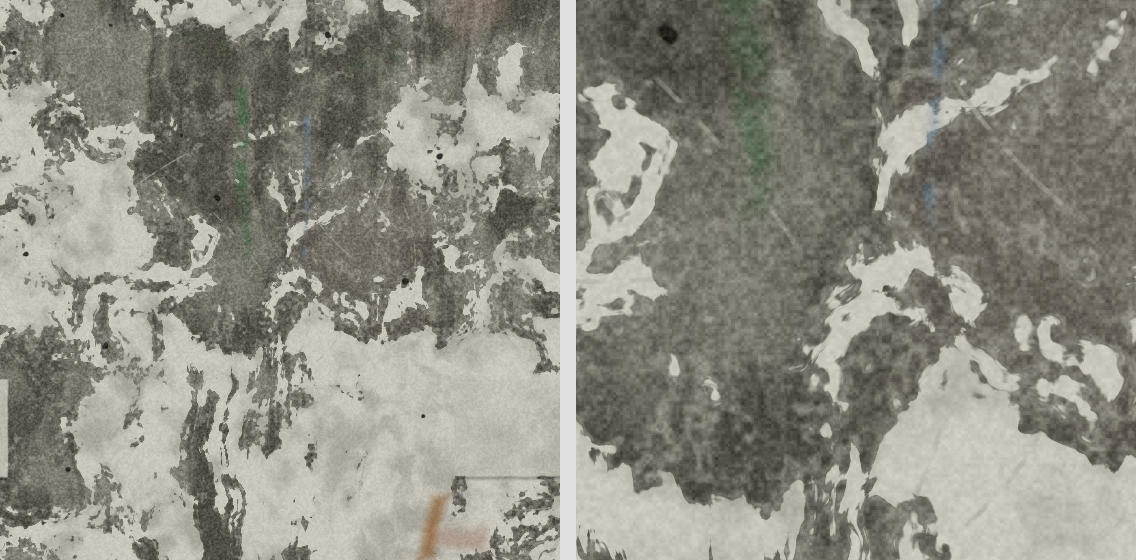
Left, the full canvas; right, a detail of the centre.
Reproduce this texture procedurally as a WebGL 1 fragment shader.

```glsl
precision highp float;
uniform vec2 u_resolution;

const vec3 GRIME = vec3(0.315, 0.305, 0.272);
const vec3 CONCRETE = vec3(0.495, 0.485, 0.445);
const vec3 WORN_PAINT = vec3(0.665, 0.655, 0.615);
const vec3 PAINT = vec3(0.790, 0.780, 0.735);
const vec3 PLASTER = vec3(0.745, 0.740, 0.695);
const vec3 BROWN = vec3(0.430, 0.405, 0.370);
const vec3 GREEN = vec3(0.300, 0.420, 0.300);
const vec3 BLUE = vec3(0.420, 0.530, 0.620);
const vec3 RUST = vec3(0.560, 0.390, 0.230);
const vec3 PINK = vec3(0.640, 0.540, 0.490);
const vec3 HOLE = vec3(0.130, 0.120, 0.105);
const float BARE_BIAS = -0.09;
const float FLAKE_SCALE = 5.5;
const float CHIP_SCALE = 32.0;
const float GRAIN_SCALE = 300.0;
const float GRAIN_STRENGTH = 0.13;
const int SCRATCHES = 16;
const int HOLES = 14;

float hash(vec2 p) {
  vec3 q = fract(vec3(p.xyx) * 0.1031);
  q += dot(q, q.yzx + 33.33);
  return fract((q.x + q.y) * q.z);
}

float noise(vec2 p) {
  vec2 i = floor(p), f = fract(p);
  f = f * f * (3.0 - 2.0 * f);
  return mix(mix(hash(i), hash(i + vec2(1.0, 0.0)), f.x),
             mix(hash(i + vec2(0.0, 1.0)), hash(i + 1.0), f.x), f.y);
}

float fbm(vec2 p) {
  float sum = 0.0, amp = 0.516;
  for (int i = 0; i < 5; i++) {
    sum += amp * noise(p);
    p = p * 2.03 + vec2(17.3, 9.1);
    amp *= 0.5;
  }
  return sum;
}

// Soft-edged rectangle, 1 inside and 0 outside
float area(vec2 p, vec2 center, vec2 halfSize, float feather) {
  vec2 d = abs(p - center) - halfSize;
  return 1.0 - smoothstep(-feather, feather, max(d.x, d.y));
}

// Thin curved scratches with broken strokes
float scratches(vec2 uv) {
  float sum = 0.0;
  for (int i = 0; i < SCRATCHES; i++) {
    float k = float(i);
    vec2 q = uv - vec2(hash(vec2(k, 3.0)), hash(vec2(k, 7.0)));
    float angle = 3.1416 * hash(vec2(k, 11.0));
    float c = cos(angle), s = sin(angle);
    q = vec2(c * q.x + s * q.y, c * q.y - s * q.x);
    q.y += (hash(vec2(k, 13.0)) - 0.5) * 6.0 * q.x * q.x;
    float reach = 0.03 + 0.08 * hash(vec2(k, 19.0));
    sum += (1.0 - smoothstep(0.0006, 0.0022, abs(q.y)))
         * (1.0 - smoothstep(reach * 0.6, reach, abs(q.x)));
  }
  return min(sum, 1.0) * smoothstep(0.25, 0.6, noise(uv * 70.0));
}

float holes(vec2 uv) {
  float sum = 0.0;
  for (int i = 0; i < HOLES; i++) {
    float k = float(i);
    vec2 center = vec2(hash(vec2(k, 29.0)), hash(vec2(k, 31.0)));
    float radius = 0.002 + 0.004 * hash(vec2(k, 37.0));
    float d = length(uv - center) + 0.003 * (noise(uv * 200.0) - 0.5);
    sum = max(sum, 1.0 - smoothstep(radius - 0.0015, radius + 0.0015, d));
  }
  return sum;
}

void main() {
  vec2 uv = gl_FragCoord.xy / u_resolution;
  vec2 warp = vec2(fbm(uv * 9.0), fbm(uv * 9.0 + 41.0)) - 0.5;
  vec2 p = uv + 0.16 * warp;
  float chips = fbm(uv * CHIP_SCALE + 5.0 * warp);
  float drips = fbm(vec2(uv.x * 65.0 + 4.0 * warp.x, uv.y * 4.5));
  float speckle = noise(uv * 170.0);
  float grain = noise(uv * GRAIN_SCALE) + 0.6 * hash(floor(uv * 512.0)) - 0.8;

  // Where paint survives: broad flakes, chipped edges, drips and wall zones
  float pale = area(p, vec2(0.56, 0.18), vec2(0.25, 0.225), 0.05);
  float brown = area(p, vec2(0.65, 0.53), vec2(0.10, 0.12), 0.04);
  float dripZone = area(p, vec2(0.41, 0.19), vec2(0.11, 0.21), 0.05);
  float cover = BARE_BIAS + 1.7 * (fbm(p * FLAKE_SCALE + 3.7) - 0.5)
    + 1.05 * (chips - 0.5) + 0.16 * (speckle - 0.5)
    + (drips - 0.5) * (0.3 + 1.7 * dripZone)
    + 0.40 * pale - 0.13 * dripZone - 0.22 * brown
    + 0.10 * area(p, vec2(0.14, 0.66), vec2(0.17, 0.18), 0.08)
    + 0.22 * area(p, vec2(0.55, 0.965), vec2(0.28, 0.02), 0.03)
    - 0.16 * area(p, vec2(0.35, 0.88), vec2(0.50, 0.035), 0.04)
    - 0.14 * area(p, vec2(0.13, 0.07), vec2(0.17, 0.08), 0.05)
    - 0.12 * area(p, vec2(0.85, 0.50), vec2(0.12, 0.12), 0.05);
  float paint = smoothstep(-0.025, 0.045, cover);
  float worn = smoothstep(-0.26, 0.02, cover + 0.25 * (speckle - 0.5));

  // Bare concrete, thin residue, then solid paint
  float tone = fbm(uv * 13.0 + 8.0) + 0.5 * (drips - 0.5);
  vec3 color = mix(GRIME, CONCRETE, smoothstep(0.28, 0.72, tone));
  color = mix(color, BROWN, 0.6 * brown);
  color = mix(color, WORN_PAINT, 0.52 * worn);
  color *= 1.0 - 0.12 * smoothstep(-0.10, -0.02, cover);
  float paintTone = 0.6 * fbm(uv * 18.0 + 23.0) + 0.4 * chips;
  color = mix(color, mix(WORN_PAINT, PAINT, smoothstep(0.30, 0.60, paintTone)), paint);

  // Faded vertical colour runs and stains
  float fade = smoothstep(0.32, 0.62, chips) * (1.0 - 0.55 * paint);
  vec2 run = uv + 0.03 * warp;
  float green = area(run, vec2(0.435, 0.69), vec2(0.010, 0.15), 0.008)
    + 0.8 * area(p, vec2(0.41, 0.90), vec2(0.03, 0.02), 0.02)
    + 0.6 * area(p, vec2(0.65, 0.89), vec2(0.05, 0.015), 0.02);
  float blue = area(run, vec2(0.552, 0.66), vec2(0.003, 0.13), 0.006);
  color = mix(color, GREEN, 0.75 * min(green, 1.0) * fade);
  color = mix(color, BLUE, 0.8 * blue * fade);
  color = mix(color, WORN_PAINT, 0.5 * fade * area(run, vec2(0.95, 0.54), vec2(0.015, 0.16), 0.02));
  color = mix(color, PINK, 0.65 * area(p, vec2(0.83, 0.05), vec2(0.045, 0.025), 0.02));
  color = mix(color, PINK, 0.4 * area(p, vec2(0.83, 0.97), vec2(0.03, 0.04), 0.03));
  color = mix(color, RUST, 0.75 * area(run + vec2(-0.25 * (uv.y - 0.06), 0.0),
    vec2(0.775, 0.06), vec2(0.012, 0.06), 0.012));

  // Plaster repair wrapping over the side edge, with a shadow below it
  vec2 wrapped = vec2(fract(uv.x + 0.19), uv.y) + 0.006 * warp;
  float repair = area(wrapped, vec2(0.1025, 0.236), vec2(0.1025, 0.086), 0.002);
  color *= 1.0 - 0.25 * area(wrapped, vec2(0.1025, 0.147), vec2(0.1, 0.003), 0.004);
  color = mix(color, PLASTER + 0.15 * (paintTone - 0.5), 0.93 * repair);

  // Surface wear and mineral grain
  color = mix(color, WORN_PAINT, 0.55 * scratches(uv));
  color = mix(color, HOLE, 0.9 * holes(uv));
  color += grain * GRAIN_STRENGTH * mix(1.0, 0.45, max(paint, repair));
  gl_FragColor = vec4(clamp(color, 0.0, 1.0), 1.0);
}
```
